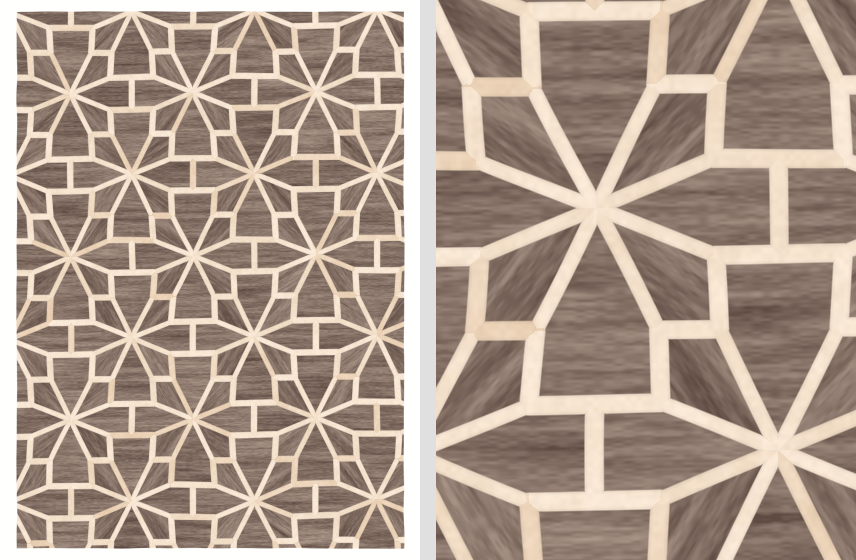
Left, the full canvas; right, a detail of the centre.
Give the GLSL for this pattern, as a Shadertoy shader.

```glsl
// Woven grey-brown rug with a lattice of cream eight-ray stars, kites and lens panels.

// Lengths are in units of 1/768 of the canvas height.
const float UNITS = 768.0;
const vec2 HALF_PERIOD = vec2(84.0, 112.0);   // step between the two interleaved star grids
const vec2 STAR_ORIGIN = vec2(265.0, 417.0);
const vec2 RUG_CENTER = vec2(288.5, 384.0);
const vec2 RUG_HALF = vec2(265.5, 368.0);
const float TILT = 0.009;
const float WOBBLE = 2.4;
const float RAY_HALF_WIDTH = 3.5;
const float BAR_HALF_WIDTH = 4.4;

// Corners of the quarter cell, with a star at the origin.
const vec2 STEEP_TIP = vec2(28.0, 56.0);
const vec2 KITE_TIP = vec2(56.0, 56.0);
const vec2 LENS_TIP = vec2(54.0, 22.0);

const vec3 WHITE = vec3(1.0, 1.0, 0.995);
const vec3 CREAM = vec3(0.975, 0.91, 0.835);
const vec3 TAN = vec3(0.90, 0.79, 0.67);
const vec3 WOOL_DARK = vec3(0.37, 0.295, 0.26);
const vec3 WOOL_LIGHT = vec3(0.69, 0.61, 0.555);

float hash(vec2 p) {
    vec3 h = fract(vec3(p.xyx) * 0.1031);
    h += dot(h, h.yzx + 33.33);
    return fract((h.x + h.y) * h.z);
}

float noise(vec2 p) {
    vec2 i = floor(p), f = fract(p);
    f = f * f * (3.0 - 2.0 * f);
    return mix(mix(hash(i), hash(i + vec2(1, 0)), f.x),
               mix(hash(i + vec2(0, 1)), hash(i + vec2(1, 1)), f.x), f.y);
}

float segmentDistance(vec2 p, vec2 a, vec2 b) {
    vec2 ab = b - a;
    return length(p - a - ab * clamp(dot(p - a, ab) / dot(ab, ab), 0.0, 1.0));
}

// Streaks run along g.x.
vec3 wool(vec2 g, float seed) {
    g += 300.0 * seed;
    float broad = noise(g * vec2(0.012, 0.16));
    float streak = noise(g * vec2(0.035, 0.45) + 17.0);
    float fiber = noise(g * vec2(0.22, 0.85) + 41.0);
    float tone = 0.40 * broad + 0.34 * streak + 0.26 * fiber;
    tone = 0.46 + 1.1 * (tone - 0.5) + 0.18 * (seed - 0.5);
    return mix(WOOL_DARK, WOOL_LIGHT, clamp(tone, 0.0, 1.0));
}

vec3 rug(vec2 pos, float blur) {
    // Hand-made drift of the lattice
    vec2 p = pos - STAR_ORIGIN;
    p.y -= TILT * p.x;
    p += WOBBLE * (vec2(noise(pos * 0.013), noise(pos * 0.013 + 71.0)) - 0.5);

    // Fold into a quarter cell around the nearer star
    vec2 period = 2.0 * HALF_PERIOD;
    vec2 cell = round(p / period);
    vec2 q = p - cell * period;
    vec2 side = mix(vec2(-1.0), vec2(1.0), step(0.0, q));
    vec2 star = 2.0 * cell;
    q = abs(q);
    if (q.y > 0.5 * HALF_PERIOD.y) {
        q = HALF_PERIOD - q;
        star += side;
        side = -side;
    }

    // Panels: horizontal grain, except the diagonal kites
    vec2 grain = p;
    vec2 owner = star;
    float panel = 4.0 + side.y;
    if (q.y * LENS_TIP.x < q.x * LENS_TIP.y && q.y < LENS_TIP.y) {
        panel = 8.0 + side.x;
    } else if (q.x > 0.5 * (LENS_TIP.x + KITE_TIP.x)) {
        owner = star + side;
        panel = 4.0 - side.y;
    } else if (q.x * STEEP_TIP.y > q.y * STEEP_TIP.x) {
        panel = 15.0 + side.x + 3.0 * side.y;
        float angle = 0.8 + 0.5 * (hash(star + panel) - 0.5);
        vec2 along = vec2(cos(angle), sin(angle)) * side;
        grain = vec2(dot(p, along), dot(p, vec2(-along.y, along.x)));
    }
    vec3 color = wool(grain, hash(owner * 7.0 + panel * 13.7 + 101.0));

    // Strips: two rays, kite link, kite side, lens edge, lens bar
    vec2 starts[6] = vec2[6](vec2(0), vec2(0), STEEP_TIP, KITE_TIP, LENS_TIP, vec2(84, -22));
    vec2 ends[6] = vec2[6](STEEP_TIP, LENS_TIP, KITE_TIP, LENS_TIP, vec2(114, 22), vec2(84, 22));
    float edge = 1e3;
    vec2 middle = vec2(0.0);
    for (int i = 0; i < 6; i++) {
        float halfWidth = i < 2 ? RAY_HALF_WIDTH : BAR_HALF_WIDTH;
        float d = segmentDistance(q, starts[i], ends[i]) - halfWidth;
        if (d < edge) {
            edge = d;
            middle = 0.5 * (starts[i] + ends[i]);
        }
    }
    float seed = hash(round(star * HALF_PERIOD + side * middle) + 900.0);
    float age = 0.75 * seed * seed * seed + 0.35 * (noise(pos * 0.09) - 0.4);
    vec3 strip = mix(CREAM, TAN, clamp(age, 0.0, 1.0)) + 0.035 * (noise(pos * 0.4) - 0.5);
    strip *= mix(0.95, 1.0, smoothstep(0.0, 2.0, -edge));
    return mix(color, strip, 1.0 - smoothstep(-blur, blur, edge));
}

void mainImage(out vec4 fragColor, in vec2 fragCoord) {
    float unit = UNITS / iResolution.y;
    vec2 pos = fragCoord * unit;
    float blur = 0.6 * unit + 0.2;

    // Slightly uneven rug outline on white
    vec2 border = abs(pos - RUG_CENTER) - RUG_HALF;
    float outline = max(border.x, border.y) + 1.6 * (noise(pos * 0.03) - 0.5);
    fragColor = vec4(mix(rug(pos, blur), WHITE, smoothstep(-blur, blur, outline)), 1.0);
}
```
